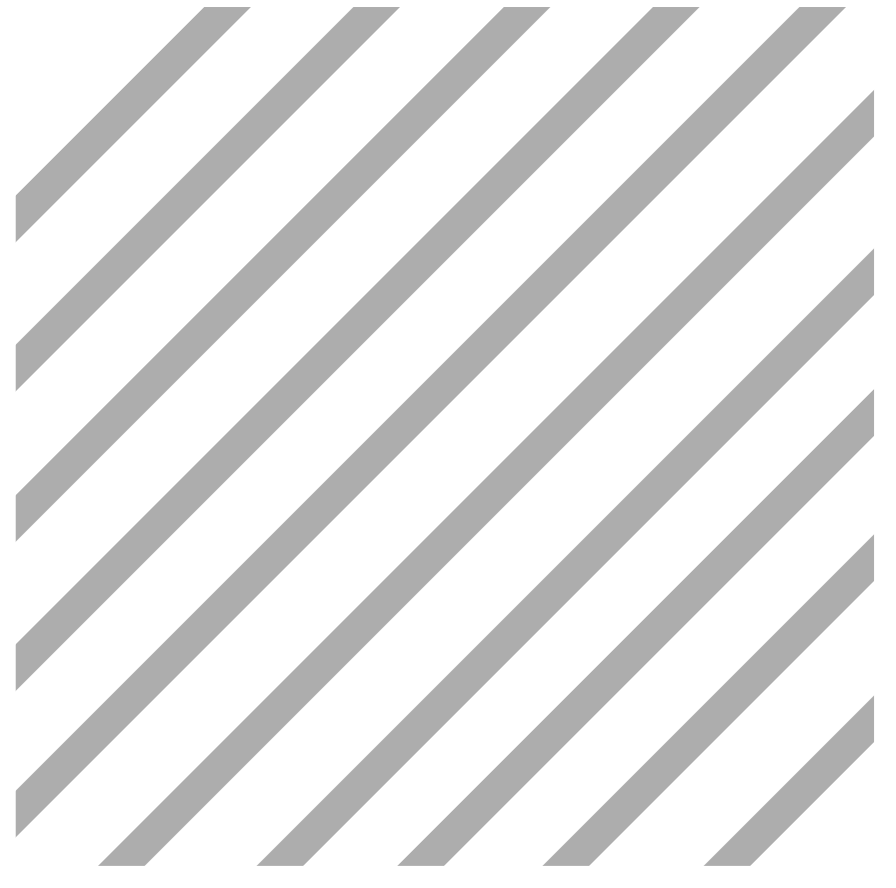
This pattern is drawn by a Shadertoy shader. Its source:

```glsl
// Ten grey diagonal stripes, rising to the right, clipped to a square on white.
// A loop takes the distance to each stripe along x + y; a small drift per
// stripe makes the spacing uneven. Lengths are in canvas heights, y downward.

const vec3 PAPER = vec3(1.0);
const vec3 INK = vec3(0.678);

const int STRIPE_COUNT = 10;
const float FIRST_CENTRE = 0.2642;  // x + y of the first stripe's middle
const float PITCH = 0.16995;        // mean step of x + y between stripes
const float STRIPE_SPAN = 0.0525;   // stripe width measured along x or y
const float DRIFT[STRIPE_COUNT] = float[STRIPE_COUNT](
    0.0, -0.0020, -0.0026, -0.0046, -0.0096,
    -0.0022, 0.0064, -0.0050, -0.0115, 0.0);

const vec2 FRAME_MIN = vec2(0.0177, 0.0079);  // left, top
const vec2 FRAME_MAX = vec2(0.9843, 0.9751);  // right, bottom

// Signed distance to an axis-aligned box
float boxDistance(vec2 p, vec2 lo, vec2 hi) {
    vec2 d = abs(p - 0.5 * (lo + hi)) - 0.5 * (hi - lo);
    return length(max(d, 0.0)) + min(max(d.x, d.y), 0.0);
}

// Signed distance to the nearest stripe
float stripeDistance(vec2 p) {
    float along = p.x + p.y;
    float nearest = 1e3;
    for (int i = 0; i < STRIPE_COUNT; i++) {
        float centre = FIRST_CENTRE + PITCH * float(i) + DRIFT[i];
        nearest = min(nearest, abs(along - centre));
    }
    return (nearest - 0.5 * STRIPE_SPAN) * inversesqrt(2.0);
}

// Smooth one-pixel edge from a signed distance
float coverage(float dist, float pixel) {
    return clamp(0.5 - dist / pixel, 0.0, 1.0);
}

void mainImage(out vec4 fragColor, in vec2 fragCoord) {
    float pixel = 1.0 / iResolution.y;
    vec2 p = vec2(fragCoord.x, iResolution.y - fragCoord.y) * pixel;

    float ink = coverage(stripeDistance(p), pixel)
              * coverage(boxDistance(p, FRAME_MIN, FRAME_MAX), pixel);
    fragColor = vec4(mix(PAPER, INK, ink), 1.0);
}
```
